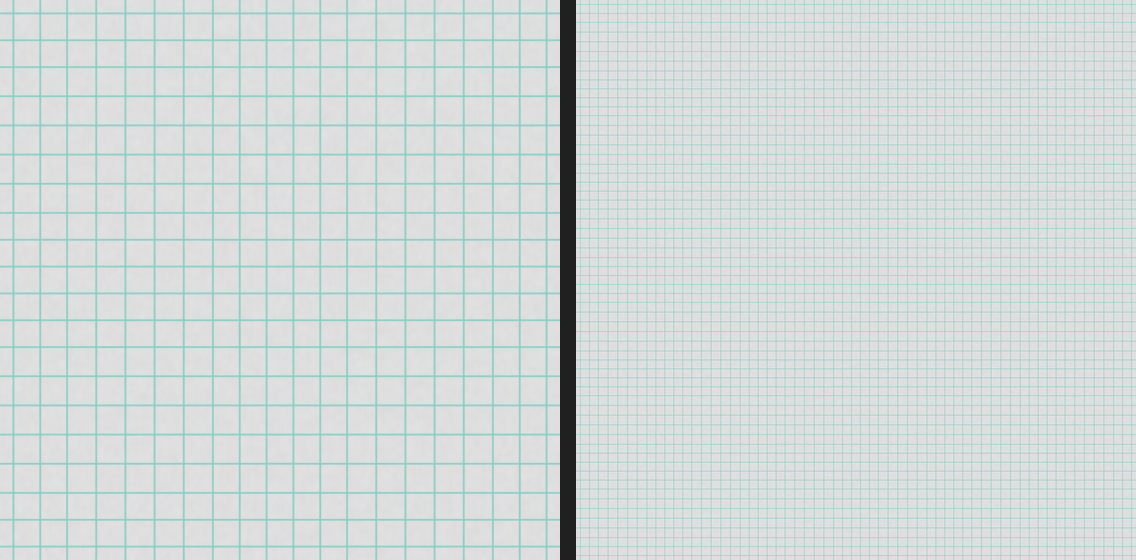
Left, the tile; right, the same tile 3 across and 3 down.
Give the GLSL for this pattern, as a Shadertoy shader.

```glsl
// Squared paper: thin teal rules, twenty each way, on mottled pale grey stock.
// Rule spacing drifts between slightly tight and slightly loose along a triangle
// wave; paper grain and ink wear come from gradient noise that wraps at the edges.

const float RULES = 20.0;           // rules across and down
const float DRIFT_CYCLES = 2.0;     // tight-loose cycles per canvas
const float DRIFT = 0.0052;         // largest shift of a rule
const float HALF_WIDTH = 0.0016;    // half the width of a rule
const float SOFTNESS = 0.0014;      // ink bleed at the rule's edge

const vec3 PAPER = vec3(0.872, 0.872, 0.873);
const vec3 INK_DOWN = vec3(0.55, 0.805, 0.765);
const vec3 INK_ACROSS = vec3(0.525, 0.82, 0.77);

// Integer hash of a lattice point to a unit gradient
vec2 latticeGradient(vec2 cell, float seed) {
    uvec3 q = uvec3(cell, seed) * uvec3(1597u, 3812u, 7919u);
    uint h = (q.x + 17u) ^ (q.y * 31u + q.z);
    h = (h ^ (h >> 15)) * 73244475u;
    h = (h ^ (h >> 13)) * 73244475u;
    h ^= h >> 16;
    float angle = float(h & 65535u) * 6.28318 / 65536.0;
    return vec2(cos(angle), sin(angle));
}

float cornerValue(vec2 cell, vec2 corner, vec2 local, vec2 period, float seed) {
    return dot(latticeGradient(mod(cell + corner, period), seed), local - corner);
}

// Gradient noise over the unit square, wrapping after a whole number of cells
float wrappedNoise(vec2 uv, vec2 period, float seed) {
    vec2 p = uv * period;
    vec2 cell = floor(p);
    vec2 f = p - cell;
    vec2 w = f * f * f * (f * (f * 6.0 - 15.0) + 10.0);
    float bottom = mix(cornerValue(cell, vec2(0, 0), f, period, seed),
                       cornerValue(cell, vec2(1, 0), f, period, seed), w.x);
    float top = mix(cornerValue(cell, vec2(0, 1), f, period, seed),
                    cornerValue(cell, vec2(1, 1), f, period, seed), w.x);
    return mix(bottom, top, w.y);
}

// Triangle wave of period 1, rising through zero at t = 0
float triangleWave(float t) {
    return 1.0 - 4.0 * abs(fract(t + 0.25) - 0.5);
}

// Distance from x to the rule of its own cell
float ruleDistance(float x) {
    float even = (floor(x * RULES) + 0.5) / RULES;
    return abs(x - even + DRIFT * triangleWave(even * DRIFT_CYCLES));
}

float ruleCoverage(float x, float pixel) {
    float soft = max(SOFTNESS, 0.7 * pixel);
    return 1.0 - smoothstep(HALF_WIDTH - soft, HALF_WIDTH + soft, ruleDistance(x));
}

// Ink strength, fading a little in places
float inkStrength(vec2 uv, float seed) {
    return 0.96 + 0.09 * wrappedNoise(uv, vec2(48.0), seed);
}

// Pale stock with soft blotches, upright fibres and a trace of tint
vec3 paperColor(vec2 uv) {
    float blotches = 0.011 * wrappedNoise(uv, vec2(36.0), 1.0)
                   + 0.011 * wrappedNoise(uv, vec2(84.0), 2.0);
    float fibres = 0.008 * wrappedNoise(uv, vec2(150.0, 50.0), 3.0);
    float tint = 0.005 * wrappedNoise(uv, vec2(24.0), 4.0);
    return PAPER + blotches + fibres + tint * vec3(1.0, -0.6, 0.6);
}

void mainImage(out vec4 fragColor, in vec2 fragCoord) {
    vec2 uv = fragCoord / iResolution.xy;
    vec2 pixel = 1.0 / iResolution.xy;

    vec3 color = paperColor(uv);
    color = mix(color, INK_DOWN, ruleCoverage(uv.x, pixel.x) * inkStrength(uv, 5.0));
    color = mix(color, INK_ACROSS, ruleCoverage(uv.y, pixel.y) * inkStrength(uv, 6.0));

    fragColor = vec4(color, 1.0);
}
```
